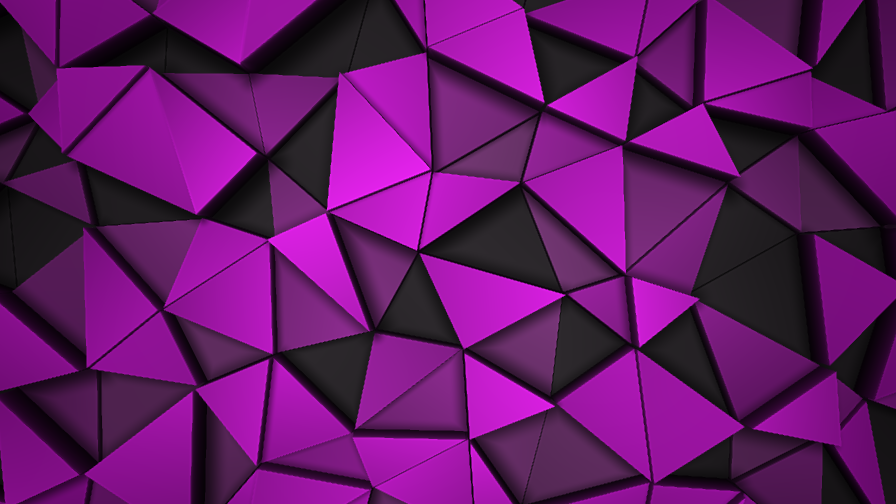
This background is drawn by a Shadertoy shader. Its source:

```glsl
// A field of triangular prisms in magenta, plum and charcoal, seen from above.
// A jittered lattice is split into triangles; each view ray is clipped against
// the nearby prisms, then shaded with contact shadows, bevels and a vignette.

const float SPACING = 0.195;
const float COLUMN = 0.866;
const float JITTER = 0.58;
const float GAP = 0.0016;
const float CHARCOAL_SHARE = 0.23;
const float PLUM_END = 0.56;
const int COUNT = 18;

struct Prism { vec2 a, b, c; float height, seed; };

float hash(vec2 p) {
    return fract(sin(dot(p, vec2(127.1, 311.7))) * 43758.5453);
}

// Jittered lattice point; columns stand upright, rows slope both ways
vec2 latticePoint(vec2 cell) {
    vec2 offset = vec2(hash(cell), hash(cell + 37.3)) - 0.5;
    return SPACING * (vec2(COLUMN * cell.x, cell.y + 0.5 * cell.x) + JITTER * offset);
}

Prism makePrism(vec2 a, vec2 b, vec2 c, float seed) {
    float height = 0.01 + 0.07 * smoothstep(0.1, 1.0, seed);
    return Prism(a, b, c, height, seed);
}

// Signed distance to one edge line, positive outside
float edgeLine(vec2 p, vec2 a, vec2 b) {
    vec2 e = normalize(b - a);
    return dot(p - a, vec2(e.y, -e.x));
}

float segmentDistance(vec2 p, vec2 a, vec2 b) {
    vec2 e = b - a;
    return length(p - a - e * clamp(dot(p - a, e) / dot(e, e), 0.0, 1.0));
}

float triangleDistance(vec2 p, Prism t) {
    float side = max(edgeLine(p, t.a, t.b), max(edgeLine(p, t.b, t.c), edgeLine(p, t.c, t.a)));
    float d = min(segmentDistance(p, t.a, t.b),
              min(segmentDistance(p, t.b, t.c), segmentDistance(p, t.c, t.a)));
    return side < 0.0 ? -d : d;
}

// Clip the range of ray scales against one prism wall
vec2 clipEdge(vec2 range, vec2 p, vec2 a, vec2 b) {
    vec2 e = normalize(b - a);
    vec2 n = vec2(e.y, -e.x);
    float slope = dot(n, p) + 1e-6;
    float s = (dot(n, a) - GAP) / slope;
    return slope > 0.0 ? vec2(range.x, min(range.y, s)) : vec2(max(range.x, s), range.y);
}

// Height at which the view ray meets the prism, or -1
float hitHeight(vec2 p, Prism t) {
    vec2 range = vec2(1.0 / (1.0 + t.height), 1.0);
    range = clipEdge(range, p, t.a, t.b);
    range = clipEdge(range, p, t.b, t.c);
    range = clipEdge(range, p, t.c, t.a);
    return range.x < range.y ? 1.0 / range.x - 1.0 : -1.0;
}

vec3 faceColor(float seed) {
    vec3 charcoal = vec3(0.13, 0.115, 0.13);
    vec3 plum = mix(vec3(0.37, 0.16, 0.37), vec3(0.52, 0.08, 0.54),
                    smoothstep(CHARCOAL_SHARE, PLUM_END, seed));
    vec3 magenta = mix(vec3(0.65, 0.06, 0.68), vec3(0.76, 0.08, 0.79), smoothstep(PLUM_END, 1.0, seed));
    return seed < CHARCOAL_SHARE ? charcoal : (seed < PLUM_END ? plum : magenta);
}

vec3 shade(vec2 p, Prism prisms[COUNT]) {
    float level = -1.0;
    Prism top = prisms[0];
    for (int i = 0; i < COUNT; i++) {
        float h = hitHeight(p, prisms[i]);
        if (h > level) { level = h; top = prisms[i]; }
    }
    if (level < 0.0) return vec3(0.05, 0.015, 0.055);
    vec2 ground = p / (1.0 + level);
    vec3 color = faceColor(top.seed);

    if (level < top.height - 1e-4) {
        // Side wall fading towards its foot
        color *= 0.48 * smoothstep(-0.2, 1.0, level / top.height);
    } else {
        // Slight tilt and a thin lit bevel
        float angle = 6.2832 * hash(vec2(top.seed * 91.0, 4.0));
        vec2 tilt = vec2(cos(angle), sin(angle));
        color *= 1.0 + 1.1 * dot(ground - (top.a + top.b + top.c) / 3.0, tilt);
        color += color * 0.08 * smoothstep(0.006, 0.003, -triangleDistance(ground, top));
    }

    // Contact shadows from taller neighbours
    float light = 1.0;
    for (int i = 0; i < COUNT; i++) {
        float rise = prisms[i].height - level;
        if (rise > 0.004) {
            float d = triangleDistance(ground - rise * vec2(0.12, -0.15), prisms[i]);
            light = min(light, mix(0.32, 1.0, smoothstep(-0.01, 0.75 * rise, d)));
        }
    }
    float vignette = smoothstep(0.2, 1.05, length(p * vec2(1.0, 1.15)));
    return color * light * mix(1.03, 0.63, vignette) + 0.04 * light * (1.0 - vignette);
}

void mainImage(out vec4 fragColor, in vec2 fragCoord) {
    vec2 center = (fragCoord - 0.5 * iResolution.xy) / iResolution.y;

    // Gather the prisms around this point, contrasting the halves of each cell
    vec2 grid = center / (1.04 * SPACING);
    grid.x /= COLUMN;
    grid.y -= 0.5 * grid.x;
    Prism prisms[COUNT];
    for (int i = 0; i < 9; i++) {
        vec2 cell = floor(grid) + vec2(i % 3, i / 3) - 1.0;
        vec2 a = latticePoint(cell), b = latticePoint(cell + vec2(1, 0));
        vec2 c = latticePoint(cell + 1.0), d = latticePoint(cell + vec2(0, 1));
        bool cutAC = distance(a, c) < distance(b, d);
        float seed = hash(cell + 11.7);
        float partner = fract(seed + 0.3 + 0.4 * hash(cell + 5.1));
        prisms[2 * i] = makePrism(a, b, cutAC ? c : d, seed);
        prisms[2 * i + 1] = makePrism(cutAC ? a : b, c, d, partner);
    }

    // Four samples smooth the edges
    vec3 color = vec3(0.0);
    for (int i = 0; i < 4; i++) {
        vec2 shift = (vec2(i % 2, i / 2) - 0.5) * 0.8 / iResolution.y;
        color += 0.25 * shade(center + shift, prisms);
    }
    fragColor = vec4(color, 1.0);
}
```
